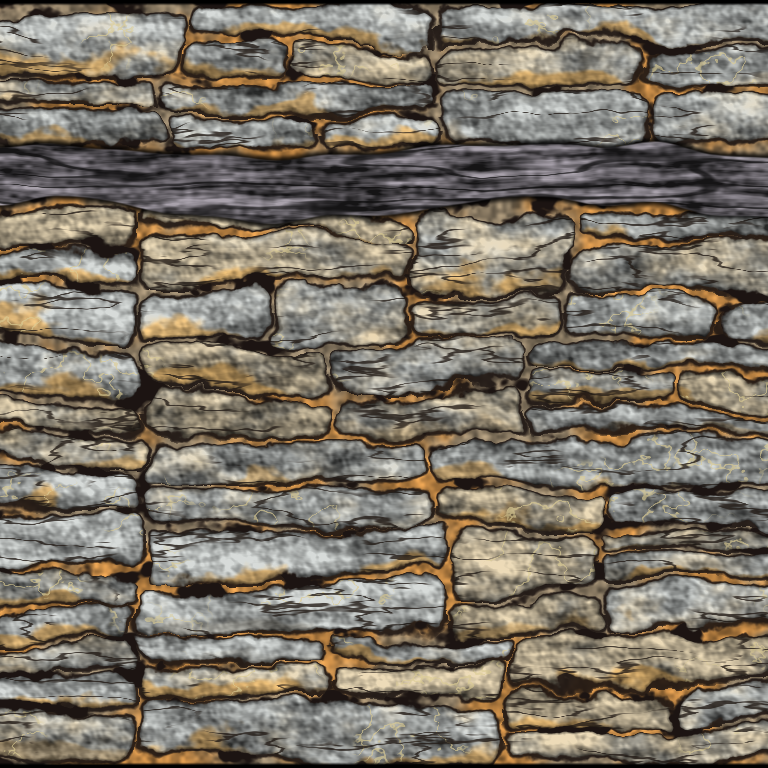
Give the GLSL for this texture, as a WebGL 2 fragment shader.

```glsl
#version 300 es
precision highp float;
uniform vec2 u_resolution;
out vec4 fragColor;

struct Stone { vec2 center; vec2 extent; float id; };

float hash(vec2 p) {
  vec3 q = fract(p.xyx * 0.1031);
  q += dot(q, q.yzx + 33.33);
  return fract((q.x + q.y) * q.z);
}

float noise(vec2 p) {
  vec2 i = floor(p), f = fract(p);
  f = f * f * (3.0 - 2.0 * f);
  return mix(mix(hash(i), hash(i + vec2(1, 0)), f.x),
             mix(hash(i + vec2(0, 1)), hash(i + vec2(1, 1)), f.x), f.y);
}

float fbm(vec2 p) {
  float sum = 0.0, gain = 0.53;
  for (int i = 0; i < 4; i++) {
    sum += gain * noise(p);
    p = mat2(0.98, 0.2, -0.2, 0.98) * p * 2.03 + 17.3;
    gain *= 0.5;
  }
  return sum;
}

// Split the wall repeatedly until the block holding p is stone sized.
Stone findStone(vec2 p) {
  bool above = p.y > 0.765, leftPier = p.x < 0.185;
  vec2 lo = vec2(-0.05, above ? 0.8 : 0.008);
  vec2 hi = vec2(1.06, above ? 0.993 : 0.725);
  float id = above ? 3.0 : leftPier ? 5.0 : 7.0;
  if (!above) {
    if (leftPier) hi.x = 0.185; else lo.x = 0.185;
  }
  for (int i = 0; i < 9; i++) {
    vec2 size = hi - lo;
    if (size.x * size.y < mix(0.016, 0.06, pow(hash(vec2(id, 1.0)), 3.0))) break;
    float cut = mix(0.36, 0.64, hash(vec2(id, 2.0)));
    int axis = size.x < size.y * mix(3.2, 5.6, hash(vec2(id, 3.0))) ? 1 : 0;
    float edge = mix(lo[axis], hi[axis], cut);
    bool upper = p[axis] > edge;
    if (upper) lo[axis] = edge; else hi[axis] = edge;
    id = id * 2.0 + (upper ? 1.0 : 0.0);
  }
  return Stone((lo + hi) * 0.5, (hi - lo) * 0.5, id);
}

float roundedBox(vec2 q, vec2 extent, float radius) {
  vec2 d = abs(q) - extent + radius;
  return length(max(d, 0.0)) + min(max(d.x, d.y), 0.0) - radius;
}

vec3 mortarColor(vec2 p, vec2 q, float d) {
  float grain = 0.5 * noise(p * 160.0) + 0.5 * noise(p.yx * 95.0);
  vec3 color = mix(vec3(0.53, 0.47, 0.38), vec3(0.70, 0.49, 0.25), smoothstep(0.45, 0.65, fbm(p * 9.0)));
  color *= 0.55 + 0.9 * grain;
  // Thin contact shadow, deepest under the stone, and open holes
  float reach = (q.y < 0.0 ? 0.0075 : 0.004) * (0.4 + 1.2 * noise(p * 20.0));
  float crevice = smoothstep(reach, reach * 0.4, d) * 0.9;
  crevice = max(crevice, smoothstep(0.58, 0.66, fbm(p * vec2(18, 24) + 40.0)));
  return mix(color, vec3(0.11, 0.08, 0.07), crevice);
}

vec3 stoneColor(vec2 p, vec2 q, Stone s, float d) {
  vec2 seed = vec2(hash(vec2(s.id, 4.0)), hash(vec2(s.id, 5.0))) * 50.0;
  float warmth = hash(vec2(s.id, 6.0));
  vec2 bed = p + vec2(0.0, 0.016 * fbm(p * 13.0 + seed));
  float layers = fbm(bed * vec2(16, 72) + seed) - 0.5;
  float blotch = fbm(p * vec2(20, 32) + seed) - 0.5;
  vec2 turned = mat2(0.82, 0.57, -0.57, 0.82) * p;
  float grain = noise(turned * vec2(170, 215)) - 0.5;
  float speck = noise(turned.yx * vec2(125, 95) + 9.0) - 0.5;
  float value = 0.595 + 0.12 * (hash(vec2(s.id, 7.0)) - 0.5)
    + 0.65 * layers + 0.4 * blotch + 0.27 * grain + 0.2 * speck;
  value += 0.07 * clamp(q.y / s.extent.y, -1.0, 1.0);
  vec3 tint = mix(vec3(0.98, 1.0, 0.99), vec3(1.08, 1.0, 0.84), smoothstep(0.25, 1.0, warmth + blotch));
  vec3 color = tint * clamp(value, 0.16, 0.86);

  // Rust along the lower edge and cream veins
  float low = -q.y / s.extent.y + 2.8 * (fbm(p * vec2(11, 16) + seed.yx) - 0.5);
  float rust = smoothstep(0.5, 0.9, low) * smoothstep(0.1, 0.5, hash(vec2(s.id, 8.0)));
  color = mix(color, vec3(0.86, 0.67, 0.38) * (0.35 + 0.85 * value), rust * 0.8);
  float vein = abs(fbm(p * vec2(26, 34) + seed) - 0.5);
  float veined = smoothstep(0.6, 0.72, noise(p * 8.0 + seed));
  color = mix(color, vec3(0.86, 0.80, 0.58), smoothstep(0.024, 0.006, vein) * veined * 0.65);

  // Bedding cracks
  float crack = abs(fbm(bed * vec2(7, 46) + seed.yx) - 0.5);
  float broken = smoothstep(0.4, 0.6, noise(p * vec2(13, 21) + seed));
  color = mix(color, vec3(0.14, 0.11, 0.09), smoothstep(0.032, 0.008, crack) * broken * 0.8);
  return color * mix(1.0, 0.62, smoothstep(-0.005, 0.0, d));
}

vec3 beamColor(vec2 p) {
  vec2 along = p + vec2(0.0, 0.018 * fbm(p * vec2(7, 10)));
  float fibre = fbm(along * vec2(11, 120));
  float value = 0.35 + 0.95 * (fibre - 0.5) + 0.22 * (noise(p * vec2(110, 180)) - 0.5);
  float split = abs(noise(along * vec2(6, 75) + 8.0) - 0.5);
  value *= mix(0.4, 1.0, smoothstep(0.02, 0.08, split));
  return clamp(value, 0.08, 0.65) * vec3(1.02, 0.98, 1.04);
}

void main() {
  vec2 p = gl_FragCoord.xy / u_resolution;
  vec2 wander = vec2(fbm(p * vec2(9, 11)), fbm(p * vec2(8, 13) + 31.0)) - 0.5;
  vec2 rough = vec2(fbm(p * 45.0), fbm(p * 42.0 + 13.0)) - 0.5;
  vec2 w = p + 0.048 * wander + 0.015 * rough;

  // Stones tapered inside their blocks
  Stone s = findStone(w);
  vec2 q = w - s.center;
  q.y += q.x * 0.08 * (hash(vec2(s.id, 9.0)) - 0.5);
  float lean = hash(vec2(s.id, 10.0)) * 2.0 - 1.0;
  vec2 extent = s.extent - vec2(0.005, 0.004);
  extent.y *= 0.99 - 0.14 * (abs(lean) + lean * q.x / s.extent.x);
  float d = roundedBox(q, extent, min(0.02, extent.y * 0.6));
  vec3 color = mix(stoneColor(p, q, s, d), mortarColor(p, q, d), smoothstep(-0.0012, 0.0012, d));

  // Timber and its shadow
  float middle = 0.765 + 0.011 * sin(p.x * 8.5 + 1.6) + 0.012 * (noise(p.xx * vec2(14, 0)) - 0.5);
  float beam = abs(p.y - middle) - 0.037 - 0.012 * (noise(vec2(p.x * 9.0, 4.0)) - 0.5);
  color *= mix(0.2, 1.0, smoothstep(0.0, 0.009, beam));
  color = mix(beamColor(p), color, smoothstep(-0.0015, 0.0015, beam));

  // Dark rim at top and bottom
  color *= smoothstep(0.003, 0.008, min(p.y, 1.0 - p.y));
  fragColor = vec4(color, 1.0);
}
```
